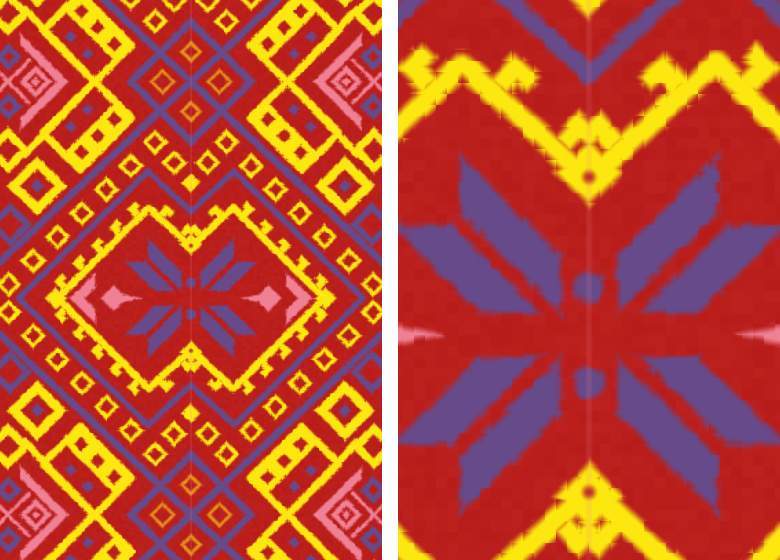
Left: the whole. Right: its middle third, enlarged.
Write a WebGL 2 fragment shader that draws this pattern.

```glsl
#version 300 es
precision highp float;

uniform vec2 u_resolution;
out vec4 outColor;

const vec3 RED = vec3(0.73, 0.12, 0.11);
const vec3 YELLOW = vec3(0.99, 0.91, 0.06);
const vec3 ORANGE = vec3(0.90, 0.58, 0.10);
const vec3 PURPLE = vec3(0.40, 0.29, 0.54);
const vec3 PINK = vec3(0.94, 0.50, 0.58);
const float CANVAS_HEIGHT = 768.0;  // design units over the canvas height
const float HALF_PERIOD = 297.0;    // vertical distance between mirror axes
const float SOFTNESS = 2.3;
const float STITCH = 5.0;

float hash(vec2 p) {
  return fract(sin(dot(p, vec2(127.1, 311.7))) * 43758.5453);
}

float diamond(vec2 p, float radius) {
  return (abs(p.x) + abs(p.y) - radius) * 0.7071;
}

float diamondRing(vec2 p, float radius, float width) {
  return abs(diamond(p, radius)) - 0.5 * width;
}

float box(vec2 p, vec2 halfSize) {
  vec2 d = abs(p) - halfSize;
  return length(max(d, 0.0)) + min(max(d.x, d.y), 0.0);
}

float line(vec2 p, vec2 a, vec2 b, float width) {
  vec2 ab = b - a;
  float t = clamp(dot(p - a, ab) / dot(ab, ab), 0.0, 1.0);
  return length(p - a - ab * t) - 0.5 * width;
}

// Distance to the range low..high of one coordinate.
float band(float v, float low, float high) {
  return max(low - v, v - high);
}

// Line with square teeth on its outer side.
float toothedLine(vec2 p, vec2 a, vec2 b, float width, float count) {
  vec2 along = normalize(b - a);
  vec2 local = vec2(dot(p - a, along), dot(p - a, vec2(along.y, -along.x)));
  float pitch = length(b - a) / count;
  float tooth = clamp(floor(local.x / pitch), 0.0, count - 1.0) + 0.5;
  vec2 q = local - vec2(tooth * pitch, 11.0);
  float teeth = min(box(q, vec2(5.0, 8.0)), box(q - vec2(3.0, 4.0), vec2(8.0, 4.5)));
  return min(line(p, a, b, width), teeth);
}

vec3 paint(vec3 base, vec3 color, float d) {
  return mix(base, color, 1.0 - smoothstep(-SOFTNESS, SOFTNESS, d));
}

// Purple lattice, inner frame and star.
float purpleParts(vec2 p) {
  float d = line(p, vec2(263.0, 49.0), vec2(0.0, 297.0), 10.0);
  d = min(d, diamondRing(p - vec2(0.0, 297.0), 82.0, 10.0));
  d = min(d, line(p, vec2(236.0, 0.0), vec2(59.0, 174.0), 8.0));
  d = min(d, line(p, vec2(59.0, 174.0), vec2(0.0, 119.0), 8.0));
  d = min(d, diamondRing(p - vec2(248.0, 101.0), 24.0, 9.0));
  d = min(d, diamondRing(p - vec2(250.0, 263.0), 13.0, 8.0));
  float steepLeaf = max(band(p.x, 13.0, 59.0), band(p.y - p.x, -3.0, 23.0) * 0.7071);
  float flatLeaf = max(band(p.y, 10.0, 50.0), band(p.x - p.y, 13.0, 40.0) * 0.7071);
  d = min(d, min(steepLeaf, flatLeaf));
  return min(d, length(p - vec2(0.0, 22.0)) - 7.0);
}

// Toothed frame, diamond chain and corner blocks; r is p turned by 45 degrees.
float yellowParts(vec2 p, vec2 r) {
  float d = toothedLine(p, vec2(183.0, 0.0), vec2(58.0, 124.0), 10.0, 5.0);
  d = min(d, toothedLine(p, vec2(58.0, 124.0), vec2(0.0, 71.0), 10.0, 2.0));
  d = min(d, min(diamond(p - vec2(0.0, 74.0), 15.0), diamond(p - vec2(185.0, 0.0), 15.0)));
  d = min(d, diamond(p - vec2(0.0, 158.0), 13.0));
  for (int i = 0; i < 7; i++) {
    vec2 center = vec2(250.0, 19.0) + float(i) * vec2(-33.5, 32.5);
    d = min(d, diamondRing(p - center, 13.5, 5.5));
  }
  d = min(d, diamondRing(p - vec2(23.0, 186.0), 13.5, 5.5));
  // Ladder block with three holes
  float ladder = box(r - vec2(-67.0, 248.0), vec2(50.0, 16.0));
  for (int i = -1; i <= 1; i++) {
    vec2 hole = vec2(-67.0 + 32.0 * float(i), 248.0);
    ladder = max(ladder, -box(r - hole, vec2(7.0)));
  }
  d = min(d, ladder);
  d = min(d, abs(box(r - vec2(-67.0, 268.0), vec2(50.0, 36.0))) - 5.0);
  d = min(d, line(p, vec2(133.0, 297.0), vec2(228.0, 197.0), 10.0));
  d = min(d, diamondRing(p - vec2(211.0, 154.0), 32.0, 13.0));
  return min(d, diamondRing(p - vec2(251.0, 203.0), 24.0, 11.0));
}

// Darts, chevrons and side diamonds.
float pinkParts(vec2 p) {
  float d = diamond(p - vec2(106.0, 0.0), 18.0);
  d = min(d, max(band(p.x, 68.0, 106.0), p.y - (p.x - 68.0) * 0.2));
  d = min(d, max(band(p.x + p.y, 146.0, 166.0) * 0.7071, 131.0 - p.x));
  float rise = HALF_PERIOD - p.y;
  d = min(d, max(band(p.x - rise, 168.0, 184.0) * 0.7071, p.x - 234.0));
  vec2 side = p - vec2(213.0, 297.0);
  d = min(d, min(diamondRing(side, 17.0, 7.0), diamond(side, 6.0)));
  d = min(d, line(p, vec2(222.0, 268.0), vec2(251.0, 297.0), 5.0));
  return min(d, line(p, vec2(251.0, 297.0), vec2(263.0, 285.0), 5.0));
}

void main() {
  vec2 p = (gl_FragCoord.xy - 0.5 * u_resolution) / u_resolution.y * CANVAS_HEIGHT;
  p.y += 25.0;
  // Uneven stitches along the edges
  vec2 cell = floor(p / STITCH);
  float wobble = (hash(cell) - 0.5) * 2.0;
  // Mirror into one quarter of the motif
  vec2 q = abs(p);
  q.y = HALF_PERIOD - abs(HALF_PERIOD - q.y);
  vec2 turned = vec2(q.x - q.y, q.x + q.y) * 0.7071;

  vec3 color = RED + (hash(cell + 19.0) - 0.5) * 0.02;
  color = paint(color, PURPLE, purpleParts(q) + wobble);
  color = paint(color, YELLOW, yellowParts(q, turned) + wobble);
  color = paint(color, PINK, pinkParts(q) + wobble);
  // Accents inside the knots and blocks
  float knots = min(diamondRing(q - vec2(0.0, 256.0), 12.0, 4.5),
                    diamondRing(q - vec2(39.0, 297.0), 15.0, 4.0));
  color = paint(color, ORANGE, knots + 0.5 * wobble);
  float dots = min(box(turned - vec2(-50.0, 283.0), vec2(5.5)),
                   box(turned - vec2(-83.0, 283.0), vec2(5.5)));
  dots = min(dots, diamond(q - vec2(211.0, 154.0), 9.0));
  color = paint(color, PURPLE, dots + wobble);
  color = paint(color, RED, length(q - vec2(0.0, 72.0)) - 2.5);
  // Faint worn seam on the vertical axis
  color = mix(color, PINK, 0.15 * (1.0 - smoothstep(0.5, 2.0, q.x)));
  outColor = vec4(color, 1.0);
}
```
